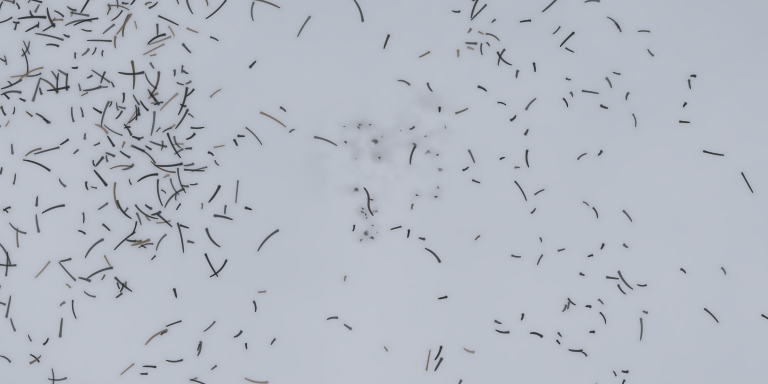
A WebGL 2 fragment shader for this texture:

```glsl
#version 300 es
precision highp float;
// Thin snow with dry grass tips poking through, seen from above.
// Blades are tapered curved strokes jittered on layered grids; a growth map
// sets how dense they stand, and a loose trail of dirt specks lies mid-field.
uniform vec2 u_resolution;
out vec4 fragColor;

float hash(vec2 p) {
    return fract(sin(dot(p, vec2(127.1, 311.7))) * 43758.5453);
}

vec2 hash2(vec2 p) {
    return vec2(hash(p), hash(p + 37.3));
}

float noise(vec2 p) {
    vec2 i = floor(p), f = fract(p);
    f = f * f * (3.0 - 2.0 * f);
    return mix(mix(hash(i), hash(i + vec2(1, 0)), f.x),
               mix(hash(i + vec2(0, 1)), hash(i + vec2(1, 1)), f.x), f.y);
}

float fbm(vec2 p) {
    return 0.55 * noise(p) + 0.3 * noise(p * 2.1 + 5.0) + 0.15 * noise(p * 4.3 + 9.0);
}

// Soft round patch, 1 at its centre
float patchAt(vec2 p, vec2 centre, vec2 radius) {
    vec2 q = (p - centre) / radius;
    return exp(-dot(q, q));
}

// Chance that a blade stands at p
float growth(vec2 p) {
    float meadow = 0.4 * (1.0 - smoothstep(0.4, 0.8, p.x));
    float right = 0.26 * patchAt(p, vec2(1.42, 0.2), vec2(0.3, 0.24))
                + 0.17 * patchAt(p, vec2(1.5, 0.68), vec2(0.38, 0.3));
    float tufts = 0.6 * patchAt(p, vec2(0.2, 0.8), vec2(0.26, 0.17))
                + 0.45 * patchAt(p, vec2(1.25, 0.93), vec2(0.06, 0.08));
    float clumping = 0.35 + 1.2 * smoothstep(0.3, 0.75, noise(p * 7.0 + 3.0));
    return (meadow + right + tufts) * clumping + 0.02;
}

// Snow surface: slow blue-grey undulation, dimmer toward the upper right
vec3 snow(vec2 p) {
    float light = 0.7 + 0.6 * (fbm(p * 2.2 + 1.7) - 0.5);
    light -= 0.3 * smoothstep(0.5, 1.3, length((p - vec2(0.85, 0.35)) * vec2(0.8, 1.2)));
    light += 0.1 * (fbm(p * 30.0) - 0.5);
    return mix(vec3(0.685, 0.712, 0.755), vec3(0.75, 0.77, 0.81), clamp(light, 0.0, 1.0));
}

// One layer of blades; each cell holds at most one
vec3 blades(vec3 col, vec2 p, float layer) {
    const float CELL = 0.06;
    vec2 base = floor(p / CELL + layer * 0.37);
    for (int k = 0; k < 9; k++) {
        vec2 id = base + vec2(k % 3 - 1, k / 3 - 1);
        vec2 seed = id + layer * 71.0;
        vec2 root = (id + hash2(seed) - layer * 0.37) * CELL;
        if (hash(seed + 11.0) > growth(root)) continue;

        float size = hash(seed + 23.0);
        float halfLen = 0.006 + 0.032 * size * size;
        halfLen *= 1.0 - 0.25 * smoothstep(0.6, 1.1, root.x);
        float angle = 5.0 * noise(root * 3.0) + 3.2 * hash(seed + 31.0);
        vec2 along = vec2(cos(angle), sin(angle));
        vec2 q = p - root;
        q = vec2(dot(q, along), dot(q, vec2(-along.y, along.x)));

        float t = clamp(q.x / halfLen, -1.0, 1.0);
        q.y += (hash(seed + 43.0) - 0.5) * 0.45 * halfLen * (t * t - 0.4);
        float d = length(vec2(max(abs(q.x) - halfLen, 0.0), q.y));
        float width = mix(0.0008, 0.0024, hash(seed + 53.0)) * (1.0 - 0.75 * t * t * t);

        float cover = 1.0 - smoothstep(width * 0.3, width + 0.0024, d);
        float straw = smoothstep(0.72, 0.95, hash(seed + 61.0)) * step(root.x, 1.3);
        vec3 tint = mix(vec3(0.17, 0.18, 0.18), vec3(0.45, 0.39, 0.32), straw);
        col *= 1.0 - 0.09 * exp(-d / 0.006);
        col = mix(col, tint, cover * mix(0.6, 0.95, hash(seed + 67.0)));
    }
    return col;
}

// Dirt: faint melt stains, irregular specks and one bent twig
vec3 dirt(vec3 col, vec2 p) {
    float stain = patchAt(p, vec2(1.11, 0.7), vec2(0.06, 0.07))
                + patchAt(p, vec2(0.95, 0.58), vec2(0.11, 0.09));
    col *= 1.0 - 0.11 * stain * smoothstep(0.35, 0.75, fbm(p * 16.0));

    vec2 ragged = p + 0.009 * (vec2(noise(p * 95.0), noise(p * 95.0 + 40.0)) - 0.5);
    for (int i = 0; i < 34; i++) {
        vec2 seed = vec2(float(i), 5.0);
        float trail = step(0.6, hash(seed + 3.0));
        vec2 spread = mix(vec2(0.27, 0.2), vec2(0.04, 0.15), trail);
        vec2 c = mix(vec2(1.03, 0.58), vec2(0.962, 0.45), trail) + (hash2(seed) - 0.5) * spread;
        float r = 0.002 + 0.006 * pow(hash(seed + 7.0), 2.0);
        float d = length((ragged - c) * vec2(1.0, 1.3));
        float dark = 0.2 + 0.65 * hash(seed + 13.0);
        col *= 1.0 - 0.1 * dark * exp(-d * d / 0.0003);
        col = mix(col, vec3(0.2, 0.2, 0.21), dark * (1.0 - smoothstep(r * 0.2, r + 0.003, d)));
    }

    vec2 q = p - vec2(0.96, 0.475);
    q.x += 0.3 * q.y - 0.004 * sin(q.y * 90.0);
    float twig = length(vec2(q.x, max(abs(q.y) - 0.034, 0.0)));
    return mix(col, vec3(0.23, 0.21, 0.21), 0.85 * (1.0 - smoothstep(0.001, 0.0045, twig)));
}

void main() {
    vec2 p = gl_FragCoord.xy / u_resolution.y;
    vec3 col = dirt(snow(p), p);
    for (int layer = 0; layer < 4; layer++) col = blades(col, p, float(layer));
    fragColor = vec4(col, 1.0);
}
```
